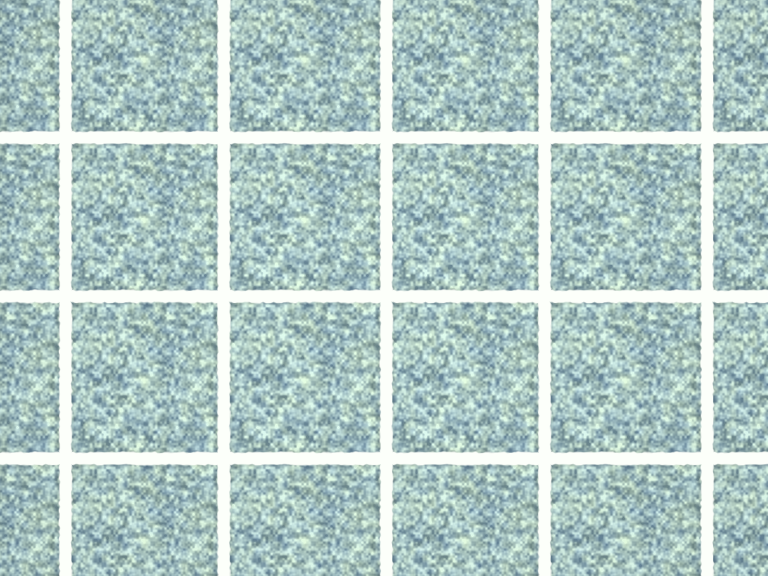
Give the GLSL for this texture, as a Shadertoy shader.

```glsl
// Square speckled blue-green tiles separated by broad off-white grout.
// Tile sizes alternate slightly along both axes; layered value noise in
// tile coordinates gives every tile the same mottled grain.

float hash(vec2 p) {
    return fract(sin(dot(p, vec2(127.1, 311.7))) * 43758.55);
}

float valueNoise(vec2 p) {
    vec2 cell = floor(p), f = fract(p);
    f = f * f * (3.0 - 2.0 * f);
    return mix(mix(hash(cell), hash(cell + vec2(1, 0)), f.x),
               mix(hash(cell + vec2(0, 1)), hash(cell + vec2(1, 1)), f.x), f.y);
}

// Colour of the glaze at a position running 0..1 across one tile
vec3 speckle(vec2 uv) {
    float grain = 0.58 * valueNoise(uv * 37.0)
                + 0.42 * valueNoise(uv.yx * 68.0 + 19.0);
    float cloud = valueNoise(uv * 6.0 + 41.0) - 0.5;
    float tone = clamp(0.52 + 1.45 * (grain - 0.5) + 0.14 * cloud, 0.0, 1.0);
    vec3 glaze = mix(vec3(0.41, 0.52, 0.56), vec3(0.87, 0.98, 0.92), tone);

    // Fine drift between yellow-green and blue
    float tint = valueNoise(uv * 24.0 + 73.0) - 0.5 + 0.5 * cloud;
    return glaze + tint * vec3(0.04, 0.02, -0.06);
}

void mainImage(out vec4 fragColor, in vec2 fragCoord) {
    // Grid measured in mean tile pitches from a grout crossing
    vec2 p = fragCoord / iResolution.y;
    vec2 grid = (p - vec2(0.1137, 0.2040)) / 0.2785;

    // Each pair of pitches is split unevenly
    vec2 pair = mod(grid, 2.0);
    vec2 split = vec2(0.987, 1.010);
    vec2 second = step(split, pair);
    vec2 size = mix(split, 2.0 - split, second);
    vec2 local = pair - second * split;

    // Distance from the grout centre line, with a slightly ragged rim
    vec2 toLine = min(local, size - local);
    float wobble = 0.010 * (valueNoise(local * 45.0 + 7.0) - 0.5);
    float rim = min(toLine.x, toLine.y) - 0.039 + wobble;
    float pixel = 1.0 / (0.2785 * iResolution.y);
    float soft = max(pixel, 0.007);
    float tileMask = smoothstep(-soft, soft, rim);

    // Glaze darkens at the rim and dims gently toward the canvas edges
    vec3 tile = speckle(local / size);
    tile *= 1.0 - 0.10 * (1.0 - smoothstep(0.0, 0.03, rim));
    vec2 centred = fragCoord / iResolution.xy - 0.5;
    tile *= 1.01 - 0.08 * dot(centred, centred);

    vec3 grout = vec3(0.99, 1.0, 0.98);
    fragColor = vec4(mix(grout, tile, tileMask), 1.0);
}
```
